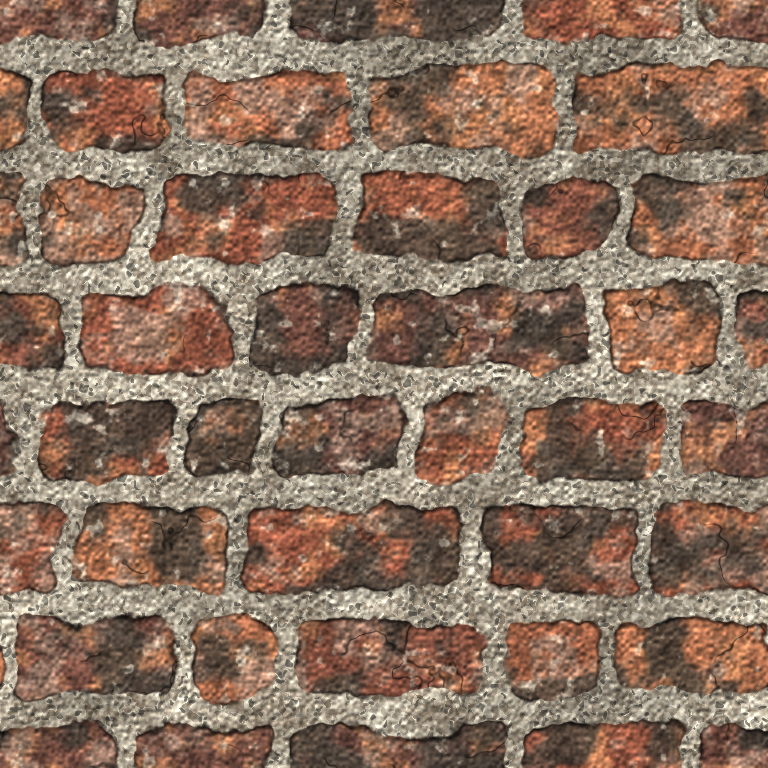
A Shadertoy shader for this texture:

```glsl
// Weathered brick wall: seven uneven courses of worn bricks in coarse, gritty mortar.

const float COURSES = 7.0;
const float BRICKS[7] = float[7](4.0, 5.0, 4.0, 6.0, 5.0, 5.0, 4.0);        // per course, bottom up
const float PHASE[7] = float[7](0.5, 0.97, 0.23, 0.15, 0.6, 0.13, 0.03);   // first joint, in bricks
const float WIDTH_JITTER = 0.56;
const vec2 JOINT = vec2(0.0125, 0.0170);   // half the mortar gap
const float CORNER = 0.019;
const float EDGE_WARP = 0.044;
const float EDGE_CHIP = 0.009;
const float RELIEF = 1.5;
const vec2 TO_LIGHT = vec2(-0.0012, 0.0028);
const vec3 PLUM = vec3(0.42, 0.29, 0.25);
const vec3 RUST = vec3(0.57, 0.33, 0.25);
const vec3 OCHRE = vec3(0.75, 0.51, 0.35);
const vec3 DUST = vec3(0.64, 0.53, 0.46);
const vec3 SOOT = vec3(0.27, 0.25, 0.22);
const vec3 MORTAR_DARK = vec3(0.41, 0.36, 0.30);
const vec3 MORTAR_LIGHT = vec3(0.91, 0.88, 0.80);

float hash(vec2 p) {
    vec3 q = fract(p.xyx * vec3(0.1031, 0.1030, 0.0973));
    q += dot(q, q.yzx + 33.33);
    return fract((q.x + q.y) * q.z);
}

// Value noise that wraps over the unit square; freq is a whole number.
float noise(vec2 uv, float freq) {
    vec2 p = uv * freq, cell = floor(p), f = fract(p);
    f = f * f * (3.0 - 2.0 * f);
    vec2 a = mod(cell, freq) + freq, b = mod(cell + 1.0, freq) + freq;
    return mix(mix(hash(a), hash(vec2(b.x, a.y)), f.x),
               mix(hash(vec2(a.x, b.y)), hash(b), f.x), f.y);
}

float fbm(vec2 uv, float freq) {
    float sum = 0.0;
    for (float w = 0.533; w > 0.05; w *= 0.5, freq *= 2.0) sum += w * noise(uv, freq);
    return sum;
}

// Cellular noise. x: distance to the nearest grain, in cells; y: random tone of that grain.
vec2 grains(vec2 uv, float freq) {
    vec2 p = uv * freq + 1.2 * vec2(noise(uv, 150.0), noise(uv + 0.5, 150.0));
    vec2 cell = floor(p), best = vec2(2.0, 0.0);
    for (int k = 0; k < 9; k++) {
        vec2 c = cell + vec2(k % 3 - 1, k / 3 - 1), w = mod(c, freq);
        float d = length(p - c - vec2(hash(w + 3.0), hash(w + 71.0)));
        if (d < best.x) best = vec2(d, hash(w + 131.0));
    }
    return best;
}

float grit(vec2 uv) { return 0.55 * fbm(uv, 36.0) + 0.45 * noise(uv, 190.0); }

// Horizontal position of a vertical joint.
float jointX(float i, int row) {
    float jitter = hash(vec2(mod(i, BRICKS[row]) + 5.0, float(row) + 17.0)) - 0.5;
    return (i + PHASE[row] + WIDTH_JITTER * jitter) / BRICKS[row];
}

// x: signed distance to the nearest brick, yz: its identity.
vec3 nearestBrick(vec2 uv) {
    float chip = EDGE_CHIP * (fbm(uv + 0.11, 67.0) - 0.5);
    uv += EDGE_WARP * (vec2(fbm(uv, 15.0), fbm(uv + 0.43, 15.0)) - 0.5);
    float course = floor(uv.y * COURSES + 0.5);
    int row = int(mod(course, COURSES));
    float first = floor(uv.x * BRICKS[row] - PHASE[row]);
    vec3 best = vec3(1.0, 0.0, 0.0);
    for (float i = first - 1.0; i <= first + 1.0; i++) {
        float left = jointX(i, row), right = jointX(i + 1.0, row);
        vec2 id = vec2(mod(i, BRICKS[row]), float(row));
        vec2 halfSize = 0.5 * vec2(right - left, 1.0 / COURSES) - JOINT;
        halfSize.y -= 0.005 * hash(id + 41.0);
        vec2 p = vec2(uv.x - 0.5 * (left + right), uv.y - course / COURSES);
        p.y += 0.06 * (hash(id + 29.0) - 0.5) * p.x;
        vec2 q = abs(p) - halfSize + CORNER;
        float d = length(max(q, 0.0)) + min(max(q.x, q.y), 0.0) - CORNER + chip;
        if (d < best.x) best = vec3(d, id);
    }
    return best;
}

vec3 brickColor(vec2 uv, vec2 id) {
    float tone = hash(id + 11.0), age = hash(id + 23.0) - 0.5;
    vec3 color = mix(PLUM, RUST, smoothstep(0.1, 0.55, tone));
    color = mix(color, OCHRE, 0.6 * smoothstep(0.7, 0.95, tone));
    color = mix(color, OCHRE, 0.7 * smoothstep(0.5, 0.7, fbm(uv + 0.19, 27.0)));
    color = mix(color, DUST, 0.7 * smoothstep(0.5, 0.7, fbm(uv + 0.71, 31.0) + 0.15 * age));
    color = mix(color, SOOT, 0.8 * smoothstep(0.47, 0.66, fbm(uv + 0.37, 17.0) - 0.2 * age));
    // Cracks follow a noise contour, broken up by a second noise.
    float crack = 1.0 - smoothstep(0.0, 0.02, abs(fbm(uv + 0.59, 14.0) - 0.5));
    color *= 1.0 - 0.5 * crack * smoothstep(0.55, 0.75, noise(uv, 23.0));
    color = mix(color, MORTAR_LIGHT, 0.5 * smoothstep(0.66, 0.8, fbm(uv + 0.83, 49.0)));   // lime flecks
    return color * (0.45 + 0.7 * fbm(uv, 53.0) + 0.4 * noise(uv, 230.0));
}

vec3 mortarColor(vec2 uv) {
    vec2 grain = grains(uv, 140.0);
    float tone = 0.55 * grain.y + 0.5 * noise(uv, 240.0) + 0.7 * fbm(uv + 0.31, 21.0) - 0.35;
    vec3 color = mix(MORTAR_DARK, MORTAR_LIGHT, clamp(tone, 0.0, 1.0));
    color *= 1.0 - 0.5 * smoothstep(0.8, 0.9, grain.y) * smoothstep(0.7, 0.3, grain.x);   // pits
    return color * (0.8 + 0.4 * fbm(uv + 0.31, 7.0));                                   // stains
}

void mainImage(out vec4 fragColor, in vec2 fragCoord) {
    vec2 uv = fragCoord / iResolution.y;
    float edge = max(0.0015, 1.0 / iResolution.y);
    vec3 brick = nearestBrick(uv);
    float inside = 1.0 - smoothstep(-edge, edge, brick.x);
    vec3 color = mix(mortarColor(uv), brickColor(uv, brick.yz), inside);
    // Broken dark rim, shadow under the mortar lip, and surface relief.
    float rim = smoothstep(0.005, 0.0, abs(brick.x + 0.001));
    color *= 1.0 - 0.5 * rim * smoothstep(0.3, 0.7, noise(uv + 0.67, 33.0));
    float lip = nearestBrick(uv + 2.0 * TO_LIGHT).x - brick.x;
    color *= 1.0 - 0.4 * inside * smoothstep(0.0, 0.006, lip) * smoothstep(-0.01, 0.0, brick.x);
    color *= 1.0 + RELIEF * (grit(uv) - grit(uv + TO_LIGHT));
    fragColor = vec4(clamp(color, 0.0, 1.0), 1.0);
}
```
